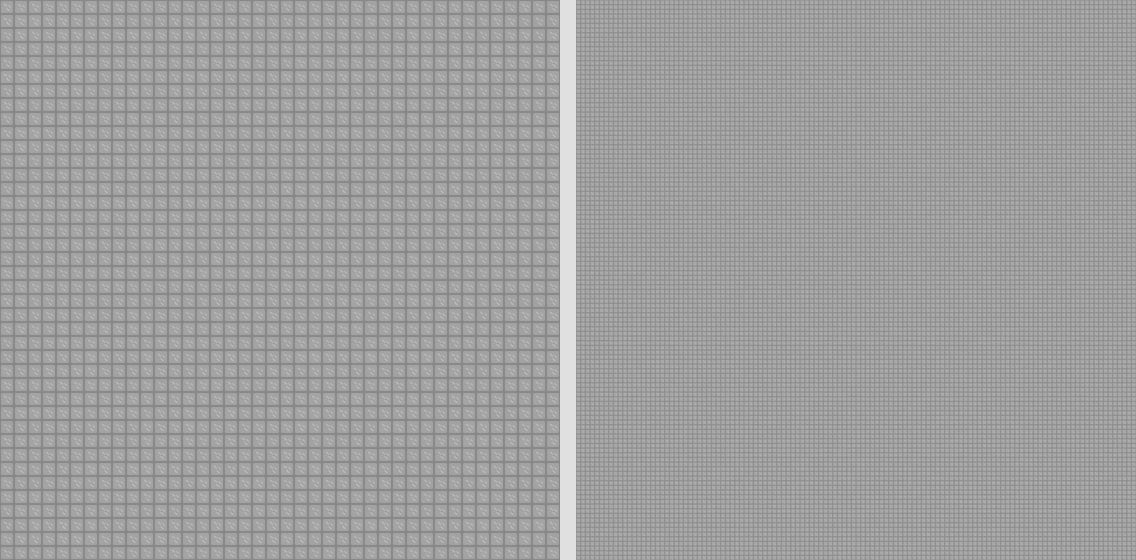
Left, the tile; right, the same tile 3 across and 3 down.
A WebGL 2 fragment shader for this pattern:

```glsl
#version 300 es
precision highp float;
// A grid of 40 by 40 small grey rounded tiles with dark joints and pale diagonal glints.
// Each cell is built from rounded-box and capsule distances, with a faint hashed
// change of tone; the whole number of cells makes the edges meet without a seam.

uniform vec2 u_resolution;
out vec4 fragColor;

const float REPEATS = 40.0;
const vec3 JOINT = vec3(0.53);
const vec3 RIM = vec3(0.59);
const vec3 FACE = vec3(0.64);
const vec3 GLINT = vec3(0.715);

float hash(vec2 p) {
    return fract(sin(dot(p, vec2(127.1, 311.7))) * 43758.5453);
}

float roundedBox(vec2 p, float halfSize, float radius) {
    vec2 q = abs(p) - halfSize + radius;
    return length(max(q, 0.0)) + min(max(q.x, q.y), 0.0) - radius;
}

// Capsule centred on the origin, lying along a unit direction
float capsule(vec2 p, vec2 direction, float halfLength, float radius) {
    float along = clamp(dot(p, direction), -halfLength, halfLength);
    return length(p - direction * along) - radius;
}

// Coverage of a shape, smoothed over about one pixel
float fill(float dist, float pixel) {
    return 1.0 - smoothstep(-0.5 * pixel, 0.5 * pixel, dist);
}

// Three glints slanting down to the right
float glints(vec2 p) {
    vec2 slant = normalize(vec2(0.75, -0.66));
    float upper = capsule(p - vec2(-0.11, 0.14), slant, 0.085, 0.052);
    float right = capsule(p - vec2(0.19, 0.04), slant, 0.065, 0.046);
    float lower = capsule(p - vec2(0.07, -0.19), slant, 0.095, 0.052);
    return min(upper, min(right, lower));
}

vec3 tileColour(vec2 p, float tone, float pixel) {
    vec3 colour = mix(JOINT, RIM, fill(roundedBox(p, 0.45, 0.10), pixel));
    float face = fill(roundedBox(p, 0.41, 0.10), pixel);
    colour = mix(colour, FACE + tone, face);
    return mix(colour, GLINT + tone, fill(glints(p), pixel));
}

void main() {
    vec2 grid = gl_FragCoord.xy / u_resolution * REPEATS;
    float pixel = REPEATS / min(u_resolution.x, u_resolution.y);
    vec2 cell = mod(floor(grid), REPEATS);

    // Faint variation from tile to tile
    float tone = (hash(cell) - 0.5) * 0.008;
    fragColor = vec4(tileColour(fract(grid) - 0.5, tone, pixel), 1.0);
}
```
